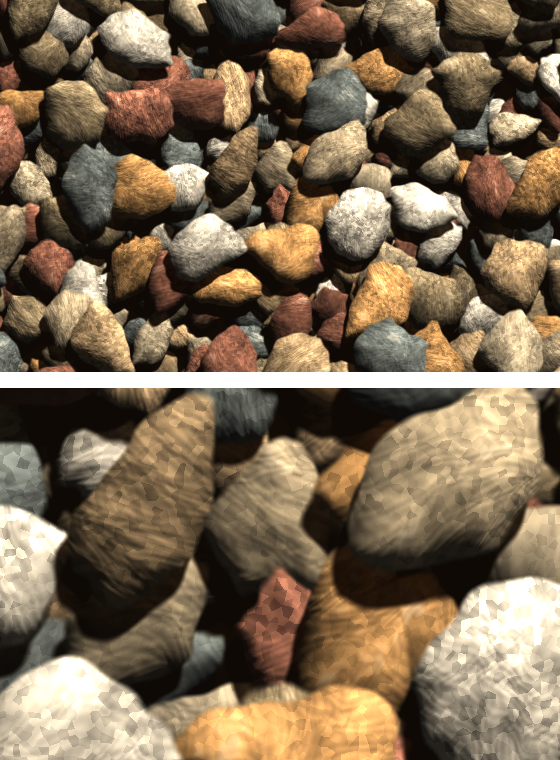
Top: the whole. Bottom: its middle third, enlarged.
A Shadertoy shader for this texture:

```glsl
#define LAYERS 4
#define SMALLEST 0.090
#define LARGEST 0.185
#define FACETS 7
#define EDGE 0.0035
#define SHADOW_REACH vec2(0.014, 0.034)
#define SHADOW_TINT vec3(0.15, 0.12, 0.09)
#define GROUND vec3(0.07, 0.045, 0.02)
#define SUN normalize(vec3(0.32, 0.72, 0.70))
#define RELIEF 0.30
#define MOTTLE 0.30

const float TAU = 6.2831853;
const vec3 ROCKS[8] = vec3[8](
    vec3(0.80, 0.65, 0.46), vec3(0.68, 0.59, 0.45), vec3(0.95, 0.88, 0.76), vec3(0.58, 0.37, 0.28),
    vec3(0.45, 0.46, 0.42), vec3(0.77, 0.56, 0.33), vec3(0.84, 0.74, 0.58), vec3(0.60, 0.51, 0.37));

vec4 hash4(vec2 p) {
    vec4 h = vec4(dot(p, vec2(127.1, 311.7)), dot(p, vec2(269.5, 183.3)),
                  dot(p, vec2(419.2, 371.9)), dot(p, vec2(97.3, 157.1)));
    return fract(sin(h) * 43758.55);
}

mat2 turn(float a) { return mat2(cos(a), sin(a), -sin(a), cos(a)); }

// Layered, warped sines: weathered rock relief
float weathering(vec2 p) {
    float sum = 0.0, amp = 0.5;
    for (int i = 0; i < 5; i++) {
        p = mat2(1.5, 1.1, -1.1, 1.5) * p + 0.7 * sin(p.yx);
        sum += amp * sin(p.x) * cos(p.y);
        amp *= 0.68;
    }
    return sum;
}

// Cellular noise: random tone of the nearest mineral grain
float mineral(vec2 p) {
    float nearest = 9.0, tone = 0.0;
    for (int k = 0; k < 9; k++) {
        vec2 id = floor(p) + vec2(k % 3 - 1, k / 3 - 1);
        vec4 h = hash4(id);
        float d = length(id + h.xy - p);
        if (d < nearest) { nearest = d; tone = h.z; }
    }
    return tone;
}

// Distance to a faceted pebble, with its outward slope
float pebble(vec2 q, vec2 seed, out vec2 slope) {
    vec4 h = hash4(seed + 5.3);
    mat2 spin = turn(h.x * TAU);
    float stretch = mix(1.0, 1.32, h.y);
    vec2 squash = vec2(1.0 / stretch, stretch);
    q = squash * (spin * q);
    q += 0.024 * sin(q.yx * 9.0 + h.zw * TAU) + 0.010 * sin(q.yx * 25.0 + h.wx * TAU);
    float hardness = mix(13.0, 36.0, h.z), total = 0.0;
    vec2 lean = vec2(0.0);
    for (int i = 0; i < FACETS; i++) {
        vec4 f = hash4(seed + float(i) * 1.7 + 11.0);
        float a = (float(i) + 0.8 * f.x) * TAU / float(FACETS);
        vec2 dir = vec2(cos(a), sin(a));
        float w = exp(min(hardness * (dot(q, dir) - mix(0.38, 0.56, f.y)), 60.0));
        total += w;
        lean += w * dir;
    }
    slope = (squash * lean / total) * spin;
    return log(total) / hardness;
}

// Sunlit rock colour at canvas point p: banding, grains, rounded rim, tilted face
vec3 rockColor(vec2 p, vec2 seed, vec2 slope, float d) {
    vec4 h = hash4(seed + 31.0), g = hash4(seed + 47.0);
    mat2 grain = turn(g.x * TAU);
    vec2 banding = 17.0 * vec2(1.0, mix(1.0, 2.4, g.y * g.y));
    float rough = weathering(banding * (grain * p) + g.zw * 40.0);
    float sunward = weathering(banding * (grain * (p + 0.005 * SUN.xy)) + g.zw * 40.0);
    float speck = mineral(p * 125.0 + g.zw * 30.0);
    vec3 base = ROCKS[int(h.x * 7.99)] * mix(0.85, 1.15, h.y);
    base *= 1.0 + MOTTLE * rough + mix(0.15, 0.45, h.z) * (speck - 0.5);
    base = mix(base, vec3(0.92, 0.84, 0.70), 0.35 * smoothstep(0.45, 0.9, rough));
    float bevel = 0.18 + 1.7 * exp(min(d, 0.0) * 11.0);
    vec3 normal = normalize(vec3(slope * bevel + (h.zw - 0.5) * 0.55, 1.0));
    float light = dot(normal, SUN) + RELIEF * clamp(rough - sunward, -0.9, 0.9);
    return base * (0.13 + 1.22 * max(light, 0.0));
}

void mainImage(out vec4 fragColor, in vec2 fragCoord) {
    vec2 p = fragCoord / iResolution.y;
    vec3 color = GROUND;
    // Small buried stones first, large ones on top
    for (int layer = 0; layer < LAYERS; layer++) {
        float rise = float(layer) / float(LAYERS - 1);
        float size = mix(SMALLEST, LARGEST, rise);
        mat2 tilt = turn(float(layer) * 0.9 + 0.3);
        vec2 grid = tilt * p / size + float(layer) * 7.3;
        vec2 toSun = tilt * SHADOW_REACH * mix(0.6, 1.0, rise) / size;
        for (int k = 0; k < 9; k++) {
            vec2 id = floor(grid) + vec2(k % 3 - 1, k / 3 - 1);
            vec2 seed = id + float(layer) * 61.0;
            vec4 h = hash4(seed);
            if (h.z > mix(0.95, 0.55, rise)) continue;
            vec2 q = grid - id - 0.5 - (h.xy - 0.5) * 0.6;
            // Shadow on whatever lies below, then the stone itself
            vec2 slope;
            float shadow = pebble(q + toSun, seed, slope) * size;
            color *= mix(vec3(1.0), SHADOW_TINT, 1.0 - smoothstep(-EDGE, EDGE, shadow));
            float d = pebble(q, seed, slope);
            float cover = 1.0 - smoothstep(-EDGE, EDGE, d * size);
            if (cover > 0.0) {
                vec3 rock = rockColor(p, seed, slope * tilt, d);
                color = mix(color, rock * mix(0.85, 1.0, rise), cover);
            }
        }
    }
    fragColor = vec4(clamp(color, GROUND * 0.8, vec3(1.0)), 1.0);
}
```
